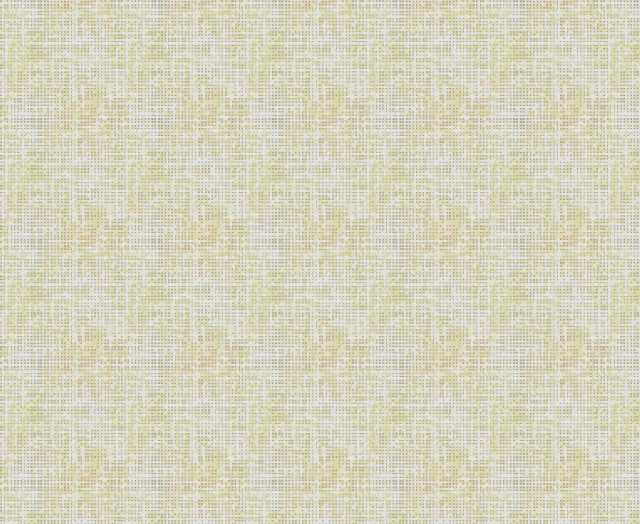
Write a Shadertoy shader that draws this texture.

```glsl
// Woven linen in pale olive and white, with small grey, tan and pink gaps.
// A square tile repeats; inside it, long streaks of periodic gradient noise
// and a faint patchwork choose the colour of every warp and weft thread.

const float TAU = 6.2831853;
const float TILES_DOWN = 4.345;           // repeats over the canvas height
const vec2  TILE_SHIFT = vec2(0.483, 0.207);
const float THREADS = 36.0;               // threads per tile, each way
const vec2  THREAD_HALF = vec2(0.27, 0.29); // warp, weft half widths in pitches
const float WIDTH_SPREAD = 0.16;          // variation from thread to thread
const float PATCH_STRENGTH = 0.15;
const float CLOUD_STRENGTH = 0.22;
const float STREAK_STRENGTH = 0.85;
const float FIBRE_STRENGTH = 0.40;        // variation from knot to knot
const float WHITE_SOFTNESS = 0.36;
const vec2  STREAK_CELLS = vec2(36.0, 5.0); // across and along a thread
const float OPEN_SHARE = 0.84;            // share of gaps left open
const int   SAMPLES = 4;                  // antialiasing grid side

const vec3 OLIVE = vec3(0.84, 0.84, 0.655);
const vec3 WHITE = vec3(0.885, 0.885, 0.88);
const vec3 GREY_GAP = vec3(0.66, 0.65, 0.67);
const vec3 TAN_GAP  = vec3(0.72, 0.67, 0.54);
const vec3 PINK_GAP = vec3(0.80, 0.61, 0.57);

float hash(vec2 p) {
    vec3 q = fract(vec3(p.xyx) * 0.1031);
    q += dot(q, q.yzx + 33.33);
    return fract((q.x + q.y) * q.z);
}

// Contribution of one lattice corner, wrapped to the period
float corner(vec2 cell, vec2 offset, vec2 period, float seed) {
    float angle = TAU * hash(mod(cell, period) + seed);
    return dot(vec2(cos(angle), sin(angle)), offset);
}

float gradientNoise(vec2 p, vec2 period, float seed) {
    vec2 i = floor(p), f = p - i;
    vec2 s = f * f * f * (f * (f * 6.0 - 15.0) + 10.0);
    vec2 e = vec2(1.0, 0.0);
    float low  = mix(corner(i, f, period, seed),
                     corner(i + e.xy, f - e.xy, period, seed), s.x);
    float high = mix(corner(i + e.yx, f - e.yx, period, seed),
                     corner(i + e.xx, f - e.xx, period, seed), s.x);
    return mix(low, high, s.y);
}

// Broad colour field: positive is white, negative is olive
float patchField(vec2 uv) {
    vec2 wave = sin(TAU * uv);
    return PATCH_STRENGTH * wave.x * wave.y
         + CLOUD_STRENGTH * gradientNoise(uv * 6.0, vec2(6.0), 71.0);
}

vec3 threadColour(float field, float streak, float fibre) {
    float whiteness = field + STREAK_STRENGTH * streak
                    + FIBRE_STRENGTH * (fibre - 0.5);
    return mix(OLIVE, WHITE, smoothstep(-WHITE_SOFTNESS, WHITE_SOFTNESS, whiteness));
}

vec3 gapColour(vec2 id, vec2 uv, float field) {
    float greyPick = hash(id + 211.0) - 0.5;
    float pinkPick = hash(id + 263.0) - 0.5;
    vec3 colour = mix(TAN_GAP, GREY_GAP,
                      smoothstep(-0.2, 0.2, field + 0.5 * greyPick));
    // Pink gathers in the lower left of each tile
    float blush = 0.12 * (sin(TAU * uv.x) - sin(TAU * uv.y)) - 0.4 * field
                + 0.5 * gradientNoise(uv * 5.0, vec2(5.0), 137.0);
    return mix(colour, PINK_GAP, smoothstep(0.12, 0.30, blush + 0.7 * pinkPick));
}

vec3 weave(vec2 tilePos) {
    vec2 grid = tilePos * THREADS;
    vec2 id = mod(floor(grid), THREADS);
    vec2 f = fract(grid) - 0.5;
    vec2 uv = (id + 0.5) / THREADS;
    float field = patchField(uv);

    // Each thread keeps its colour for a stretch along its length
    float warpStreak = gradientNoise(uv * STREAK_CELLS, STREAK_CELLS, 13.0);
    float weftStreak = gradientNoise(uv.yx * STREAK_CELLS, STREAK_CELLS, 47.0);
    vec3 warp = threadColour(field, warpStreak, hash(id + 89.0));
    vec3 weft = threadColour(field, weftStreak, hash(id + 173.0));

    // Plain weave: the thread on top alternates; widths swell with the streaks
    vec2 spun = vec2(hash(vec2(id.x, 401.0)), hash(vec2(id.y, 503.0))) - 0.5;
    vec2 halfWidth = THREAD_HALF + WIDTH_SPREAD * (spun + vec2(warpStreak, weftStreak));
    bool onWarp = abs(f.x) < halfWidth.x;
    bool onWeft = abs(f.y) < halfWidth.y;
    bool warpOver = mod(id.x + id.y, 2.0) < 0.5;
    if (onWarp && (warpOver || !onWeft)) return warp;
    if (onWeft) return weft;

    // Gaps sit between four threads; some are closed by loose fibre
    vec2 gapId = mod(floor(grid + 0.5), THREADS);
    vec2 gapUv = gapId / THREADS;
    float gapField = patchField(gapUv);
    float open = step(hash(gapId + 307.0), OPEN_SHARE + 0.6 * gapField);
    return mix(0.5 * (warp + weft), gapColour(gapId, gapUv, gapField), open);
}

void mainImage(out vec4 fragColor, in vec2 fragCoord) {
    vec3 sum = vec3(0.0);
    for (int j = 0; j < SAMPLES; j++)
    for (int i = 0; i < SAMPLES; i++) {
        vec2 jitter = (vec2(i, j) + 0.5) / float(SAMPLES) - 0.5;
        vec2 p = (fragCoord + jitter) / iResolution.y;
        p.y = 1.0 - p.y;
        sum += weave(p * TILES_DOWN - TILE_SHIFT);
    }
    fragColor = vec4(sum / float(SAMPLES * SAMPLES), 1.0);
}
```
